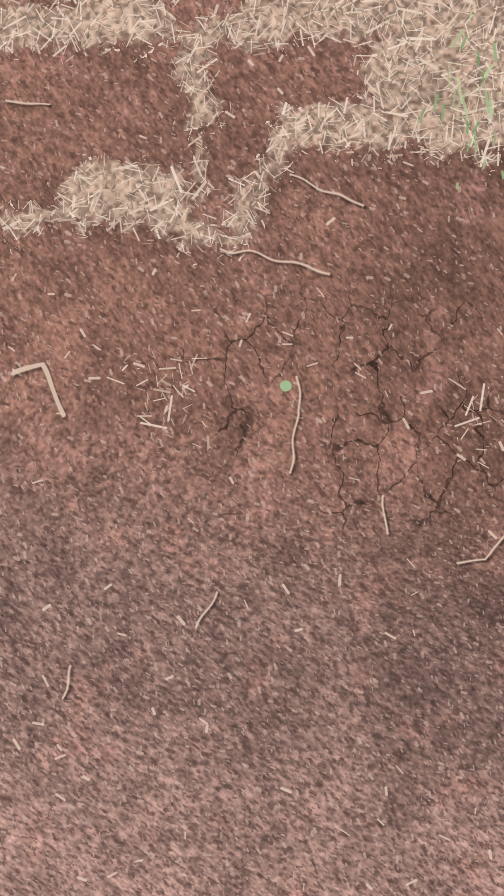
A WebGL 2 fragment shader for this texture:

```glsl
#version 300 es
precision highp float;
// Dry reddish soil with cracks, pale flecks and ragged bands of straw along the top.
uniform vec2 u_resolution;
out vec4 fragColor;

vec3 hash3(vec2 p) {
  vec3 q = fract(vec3(p.xyx) * vec3(0.1031, 0.1030, 0.0973));
  q += dot(q, q.yxz + 33.33);
  return fract((q.xxy + q.yzz) * q.zyx);
}

float noise(vec2 p) {
  vec2 i = floor(p), f = fract(p);
  f = f * f * (3.0 - 2.0 * f);
  return mix(mix(hash3(i).x, hash3(i + vec2(1, 0)).x, f.x),
             mix(hash3(i + vec2(0, 1)).x, hash3(i + vec2(1, 1)).x, f.x), f.y);
}

float fbm(vec2 p) {
  float sum = 0.0, amp = 0.5;
  for (int i = 0; i < 4; i++) {
    sum += amp * noise(p);
    p = mat2(1.6, 1.2, -1.2, 1.6) * p + 7.3;
    amp *= 0.5;
  }
  return sum / 0.9375;
}

vec2 rotate(vec2 p, float a) {
  return mat2(cos(a), -sin(a), sin(a), cos(a)) * p;
}

float segment(vec2 p, vec2 a, vec2 b) {
  vec2 d = b - a;
  return length(p - a - d * clamp(dot(p - a, d) / dot(d, d), 0.0, 1.0));
}

// Scattered strokes, one per cell: x is coverage, y is tone.
vec2 fibres(vec2 p, float cells, float halfLen, float width, float angle, float spread, float density) {
  float soft = 0.7 * cells / u_resolution.x;
  vec2 g = p * cells, id = floor(g), result = vec2(0);
  for (int k = 0; k < 9; k++) {
    vec2 c = id + vec2(k % 3 - 1, k / 3 - 1);
    vec3 h = hash3(c + cells), s = hash3(c + cells * 2.7 + 19.0);
    float a = angle + (h.z - 0.5) * spread;
    vec2 d = vec2(cos(a), sin(a)) * halfLen * (0.4 + 0.6 * s.y);
    float cover = smoothstep(soft, -soft, segment(g - c - h.xy, -d, d) - width * (0.5 + s.z));
    cover *= step(s.x + 0.01, density);
    if (cover > result.x) result = vec2(cover, s.y);
  }
  return result;
}

// Narrow borders between irregular soil plates.
float cracks(vec2 p) {
  vec2 id = floor(p);
  float near = 9.0, next = 9.0;
  for (int k = 0; k < 9; k++) {
    vec2 c = id + vec2(k % 3 - 1, k / 3 - 1);
    float d = length(p - c - hash3(c + 5.0).xy);
    next = min(next, max(near, d));
    near = min(near, d);
  }
  return 1.0 - smoothstep(0.01, 0.06, next - near);
}

// Signed distance to the straw bands, negative inside.
float strawBands(vec2 p) {
  vec4 bands[9] = vec4[9](
    vec4(0.0, 1.735, 1.0, 1.75), vec4(0.37, 1.71, 0.40, 1.55), vec4(0.88, 1.62, 1.1, 1.62),
    vec4(0.60, 1.52, 0.80, 1.53), vec4(0.59, 1.535, 0.47, 1.33), vec4(0.02, 1.325, 0.18, 1.37),
    vec4(0.18, 1.395, 0.32, 1.39), vec4(0.32, 1.34, 0.46, 1.295), vec4(0.40, 1.55, 0.39, 1.38));
  float radii[9] = float[9](0.05, 0.032, 0.15, 0.045, 0.025, 0.022, 0.06, 0.022, 0.006);
  float d = 9.0;
  for (int i = 0; i < 9; i++) d = min(d, segment(p, bands[i].xy, bands[i].zw) - radii[i]);
  return max(d, 0.045 - length((p - vec2(0.41, 1.775)) * vec2(0.7, 1.0)));
}

void main() {
  vec2 p = gl_FragCoord.xy / u_resolution.x;
  float px = 1.0 / u_resolution.x;
  float upper = smoothstep(0.5, 1.0, p.y + 0.2 * (p.x - 0.5));
  float band = strawBands(p) + 0.07 * (fbm(p * 22.0) - 0.5) + 0.03 * (noise(p * 90.0) - 0.5);

  // Soil: broad tone, clods and slanted grain.
  vec3 col = mix(vec3(0.575, 0.455, 0.42), vec3(0.545, 0.40, 0.35), upper);
  col *= 1.0 + 0.07 * smoothstep(0.4, 0.1, p.y) - 0.08 * exp(-18.0 * (p.y - 0.5) * (p.y - 0.5));
  col *= 1.03 - 0.13 * smoothstep(0.55, 1.0, p.x) * smoothstep(0.1, 0.4, p.y);
  col *= 0.84 + 0.32 * fbm(p * 9.0);
  col = mix(col, vec3(0.68, 0.50, 0.45), 0.45 * smoothstep(0.58, 0.78, fbm(p * 14.0 + 31.0)));
  vec2 g = rotate(p, mix(-0.65, -0.95, upper));
  float grain = 0.5 * noise(g * vec2(60, 130)) + 0.5 * noise(g * vec2(120, 240) + 9.0);
  col *= 1.0 + mix(0.72, 0.55, upper) * (grain - 0.5) + 0.2 * (noise(p * 210.0) - 0.5);
  col *= 1.0 - 0.12 * exp(-max(band, 0.0) * 45.0);

  // Cracks across the middle.
  float dry = smoothstep(0.62, 0.8, p.y) * smoothstep(1.3, 1.1, p.y) * smoothstep(0.2, 0.45, p.x);
  vec2 warp = vec2(fbm(p * 24.0), fbm(p * 24.0 + 40.0)) * 0.045;
  col *= 1.0 - 0.38 * dry * cracks((p + warp) * vec2(13, 9)) * smoothstep(0.35, 0.6, noise(p * 13.0));

  // Dark pits and pale flecks, coarse then fine.
  for (int i = 0; i < 2; i++) {
    float n = float(i);
    vec2 pits = fibres(p, 46.0 + 38.0 * n, 0.32, 0.13, -0.7, 1.2, mix(0.40, 0.20, upper));
    col = mix(col, vec3(0.35, 0.25, 0.23), 0.5 * pits.x);
    vec2 flecks = fibres(p, 54.0 + 42.0 * n, 0.25, 0.12, -0.85, 1.6, mix(0.30, 0.22, upper));
    col = mix(col, vec3(0.80, 0.69, 0.635), flecks.x * (0.25 + 0.5 * flecks.y));
  }
  vec2 chips = fibres(p, 21.0, 0.24, 0.045, 0.8, 4.0, 0.13);
  col = mix(col, vec3(0.88, 0.78, 0.71), 0.85 * chips.x);

  // Straw mat, denser towards the inside, and two loose tufts.
  float mat = smoothstep(0.012, -0.022, band);
  vec3 litter = vec3(0.73, 0.625, 0.55) * (0.68 + 0.64 * noise(p * 120.0));
  col = mix(col, litter * (0.88 + 0.24 * fbm(p * 12.0 + 3.0)), 0.85 * mat);
  vec2 a = (p - vec2(0.33, 1.0)) * vec2(14, 11), b = (p - vec2(0.95, 0.96)) * 15.0;
  float tufts = exp(-dot(a, a)) + 0.6 * exp(-dot(b, b));
  float reach = max(smoothstep(0.03, -0.012, band), 0.5 * tufts);
  for (int i = 0; i < 4; i++) {
    float n = float(i);
    vec2 s = fibres(p + n * 3.17, 28.0 + 11.0 * n, 0.75, 0.055, 0.6 + n * 0.7, 3.0, 0.75 * reach);
    col = mix(col, mix(vec3(0.70, 0.60, 0.52), vec3(0.97, 0.89, 0.82), s.y), 0.85 * s.x);
    vec2 gaps = fibres(p + n * 5.3, 40.0 + 9.0 * n, 0.4, 0.07, n, 3.0, 0.2 * mat);
    col = mix(col, vec3(0.50, 0.39, 0.33), 0.6 * gaps.x);
  }

  // Green blades at the right.
  vec2 tuft = (p - vec2(0.95, 1.57)) * vec2(13, 9);
  vec2 blades = fibres(p, 34.0, 0.85, 0.07, 1.4, 1.0, 0.9 * exp(-dot(tuft, tuft)));
  col = mix(col, mix(vec3(0.45, 0.60, 0.40), vec3(0.75, 0.81, 0.62), blades.y), 0.8 * blades.x);

  // Larger stalks with a soft shadow.
  vec4 stalks[12] = vec4[12](
    vec4(0.44, 1.287, 0.655, 1.238), vec4(0.58, 1.43, 0.72, 1.366), vec4(0.585, 1.03, 0.593, 0.95),
    vec4(0.593, 0.95, 0.575, 0.84), vec4(0.025, 1.036, 0.08, 1.05), vec4(0.08, 1.05, 0.13, 0.95),
    vec4(0.757, 0.797, 0.768, 0.725), vec4(0.91, 0.665, 0.965, 0.67), vec4(0.965, 0.67, 1.0, 0.725),
    vec4(0.12, 0.39, 0.14, 0.45), vec4(0.39, 0.53, 0.43, 0.60), vec4(0.01, 1.585, 0.097, 1.572));
  float stalk = 9.0, shade = 9.0;
  vec2 bent = p + 0.016 * (vec2(noise(p * 22.0), noise(p * 22.0 + 8.0)) - 0.5);
  for (int i = 0; i < 12; i++) {
    float width = (i == 4 || i == 5) ? 0.005 : 0.0022;
    stalk = min(stalk, segment(bent, stalks[i].xy, stalks[i].zw) - width);
    shade = min(shade, segment(bent + vec2(-0.004, 0.005), stalks[i].xy, stalks[i].zw) - width);
  }
  col *= 1.0 - 0.3 * smoothstep(0.004, -0.002, shade);
  col = mix(col, vec3(0.88, 0.78, 0.70), 0.9 * smoothstep(px, -px, stalk));

  // Seedling leaf.
  float leaf = length((p - vec2(0.567, 1.012)) * vec2(1.0, 1.1)) - 0.012;
  col = mix(col, vec3(0.63, 0.74, 0.56), smoothstep(px, -px, leaf));
  fragColor = vec4(col, 1.0);
}
```
